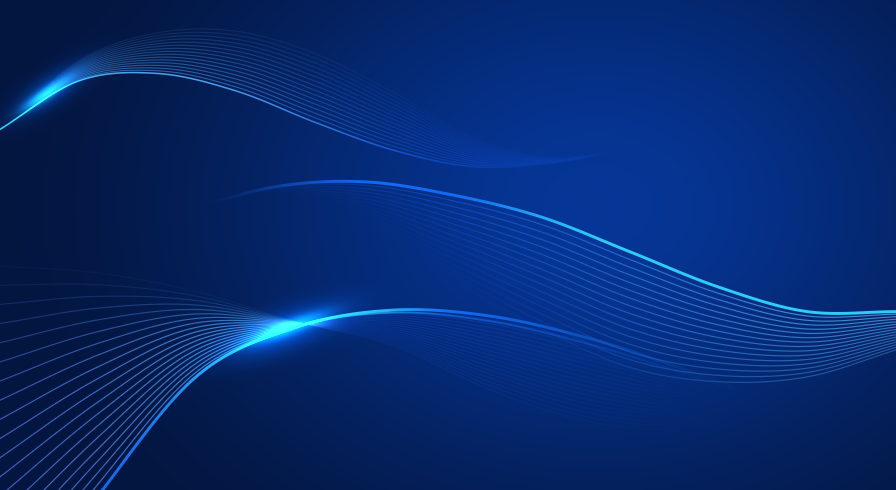
Write a Shadertoy shader that draws this background.

```glsl
// Three ribbons of fine glowing strands sweeping over a deep blue backdrop.

// Backdrop (lengths are in canvas heights, origin at lower left)
const vec3 NAVY = vec3(0.012, 0.085, 0.25);
const vec3 ROYAL = vec3(0.02, 0.21, 0.59);
const vec2 LIGHT_CENTER = vec2(1.22, 0.58);
const vec2 LIGHT_SIZE = vec2(1.25, 0.95);

// Strand colours and half widths
const vec3 PALE = vec3(0.30, 0.62, 0.92);
const vec3 VIOLET = vec3(0.32, 0.47, 0.92);
const vec3 BLUE = vec3(0.05, 0.29, 0.80);
const vec3 AZURE = vec3(0.07, 0.42, 0.95);
const vec3 CYAN = vec3(0.18, 0.80, 0.97);
const float THIN = 0.0012;
const float BOLD = 0.0030;

// Strands per ribbon
const int TOP_COUNT = 16;
const int MIDDLE_COUNT = 16;
const int LOW_COUNT = 20;

// Edge heights of each ribbon at evenly spaced x: x = start + index * step
const float TOP_START = 0.0, TOP_STEP = 0.161;
const float MIDDLE_START = 0.381, MIDDLE_STEP = 0.181;
const float LOW_START = 0.0, LOW_STEP = 0.2;
const float TOP_MAIN[9] = float[9](.736, .835, .850, .814, .750, .693, .660, .667, .698);
const float TOP_FAR[9] = float[9](.736, .876, .933, .936, .890, .810, .719, .679, .698);
const float MIDDLE_MAIN[9] = float[9](.571, .619, .629, .602, .557, .486, .414, .364, .364);
const float MIDDLE_FAR[9] = float[9](.571, .579, .526, .426, .329, .250, .221, .231, .286);
const float LOW_MAIN[9] = float[9](-.286, -.012, .231, .331, .367, .355, .310, .245, .171);
const float LOW_FAR[9] = float[9](.457, .443, .405, .345, .295, .205, .140, .126, .167);

// Smooth curve through the knots: returns height and slope
vec2 curve(float x, float knots[9], float start, float stepX) {
    float u = clamp((x - start) / stepX, 0.0, 8.0);
    int i = min(int(u), 7);
    float f = u - float(i);
    float b = knots[i], c = knots[i + 1];
    float a = i > 0 ? knots[max(i - 1, 0)] : 2.0 * b - c;
    float d = i < 7 ? knots[min(i + 2, 8)] : 2.0 * c - b;
    float k1 = 0.5 * (c - a);
    float k2 = a - 2.5 * b + 2.0 * c - 0.5 * d;
    float k3 = 0.5 * (d - a) + 1.5 * (b - c);
    return vec2(b + f * (k1 + f * (k2 + f * k3)),
                (k1 + f * (2.0 * k2 + 3.0 * f * k3)) / stepX);
}

// Pixel coverage of the strand lying a fraction t between two edges
float strand(float y, vec2 mainEdge, vec2 farEdge, float t, float halfWidth) {
    vec2 path = mix(mainEdge, farEdge, t);
    float dist = (y - path.x) * inversesqrt(1.0 + path.y * path.y);
    float pixel = 1.0 / iResolution.y;
    float upper = clamp(dist + 0.5 * pixel, -halfWidth, halfWidth);
    float lower = clamp(dist - 0.5 * pixel, -halfWidth, halfWidth);
    return (upper - lower) / pixel;
}

// Soft tilted ellipse of light
float glow(vec2 p, vec2 center, float angle, vec2 size) {
    vec2 q = p - center;
    float c = cos(angle), s = sin(angle);
    q = vec2(c * q.x + s * q.y, c * q.y - s * q.x) / size;
    return exp(-dot(q, q));
}

void mainImage(out vec4 fragColor, in vec2 fragCoord) {
    vec2 p = fragCoord / iResolution.y;
    p.x *= 512.0 / 280.0 * iResolution.y / iResolution.x;
    float x = p.x;

    // Backdrop
    float falloff = length((p - LIGHT_CENTER) / LIGHT_SIZE);
    vec3 color = mix(ROYAL, NAVY, smoothstep(0.0, 1.0, falloff));

    // Top ribbon
    vec2 edge = curve(x, TOP_MAIN, TOP_START, TOP_STEP);
    vec2 far = curve(x, TOP_FAR, TOP_START, TOP_STEP);
    float fade = smoothstep(0.03, 0.2, x) * (1.0 - smoothstep(0.95, 1.26, x));
    vec3 tint = mix(PALE, BLUE, smoothstep(0.35, 0.95, x));
    for (int i = 1; i < TOP_COUNT; i++) {
        float t = float(i) / float(TOP_COUNT - 1);
        color = mix(color, tint, strand(p.y, edge, far, t, THIN) * fade * mix(0.55, 0.12, t));
    }
    tint = mix(CYAN, tint, smoothstep(0.05, 0.3, x));
    fade = 1.0 - smoothstep(0.75, 1.2, x);
    color = mix(color, tint, strand(p.y, edge, far, 0.0, 0.0016) * fade);

    // Middle ribbon
    edge = curve(x, MIDDLE_MAIN, MIDDLE_START, MIDDLE_STEP);
    far = curve(x, MIDDLE_FAR, MIDDLE_START, MIDDLE_STEP);
    tint = mix(BLUE, PALE, smoothstep(0.8, 1.75, x));
    for (int i = 1; i < MIDDLE_COUNT; i++) {
        float t = float(i) / float(MIDDLE_COUNT - 1);
        fade = smoothstep(0.4 + 0.4 * t, 1.0 + 0.6 * t, x) * mix(0.85, 0.4, t);
        color = mix(color, tint, strand(p.y, edge, far, t, THIN) * fade);
    }
    tint = mix(AZURE, CYAN, smoothstep(0.9, 1.25, x));
    color = mix(color, tint, strand(p.y, edge, far, 0.0, BOLD) * smoothstep(0.4, 0.8, x));

    // Low ribbon, fanning out on both sides of its crossing
    edge = curve(x, LOW_MAIN, LOW_START, LOW_STEP);
    far = curve(x, LOW_FAR, LOW_START, LOW_STEP);
    float right = smoothstep(0.58, 0.72, x);
    float ending = 1.0 - smoothstep(0.85, 1.56, x);
    for (int i = 1; i < LOW_COUNT; i++) {
        float t = float(i) / float(LOW_COUNT - 1);
        tint = mix(mix(VIOLET, PALE, smoothstep(0.0, 0.5, x)), BLUE, right);
        fade = mix(0.75 * (1.0 - smoothstep(0.5, 1.1, t)), 0.4 * (1.0 - 0.6 * t), right);
        color = mix(color, tint, strand(p.y, edge, far, t, THIN) * fade * ending);
    }
    tint = mix(CYAN, AZURE, smoothstep(0.7, 0.95, x));
    float twin = strand(p.y, edge, far, 1.4 / float(LOW_COUNT), 0.0018);
    color = mix(color, tint, twin * smoothstep(0.5, 0.65, x) * ending * 0.7);
    color = mix(color, mix(AZURE, tint, smoothstep(0.2, 0.6, x)),
                strand(p.y, edge, far, 0.0, BOLD) * ending);

    // Hot spots where strands gather
    color += vec3(0.04, 0.62, 0.75) * glow(p, vec2(0.585, 0.330), 0.35, vec2(0.075, 0.014));
    color += vec3(0.00, 0.20, 0.48) * glow(p, vec2(0.575, 0.322), 0.35, vec2(0.120, 0.036));
    color += vec3(0.08, 0.60, 0.70) * glow(p, vec2(0.092, 0.808), 0.60, vec2(0.052, 0.011));
    color += vec3(0.00, 0.18, 0.42) * glow(p, vec2(0.105, 0.818), 0.60, vec2(0.085, 0.028));

    fragColor = vec4(min(color, 1.0), 1.0);
}
```
